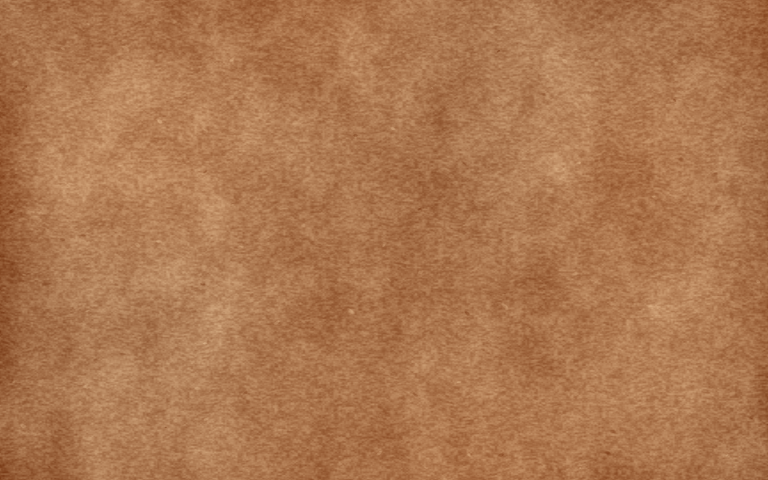
Write a Shadertoy shader that draws this texture.

```glsl
// Aged brown paper: cloudy blotches, faint vertical streaks, fine fibrous grain,
// a few small flecks and darkened edges are summed into one tone value,
// which then moves along a straight line between dark and pale tan.

const vec3  MID_TAN      = vec3(0.680, 0.473, 0.316);
const vec3  TONE_STEP    = vec3(0.0425, 0.0525, 0.0500);
const vec3  HUE_DRIFT    = vec3(0.008, -0.004, -0.010);
const float TONE_BIAS    = 0.20;
const vec2  BLOTCH_FREQ  = vec2(4.6, 3.9);    // cells per canvas height
const float BLOTCH_GAIN  = 0.74;
const float BLOTCH_AMP   = 1.30;
const vec2  STREAK_FREQ  = vec2(15.0, 2.2);
const float STREAK_AMP   = 0.50;
const float STAIN_AMP    = 1.60;
const vec2  FIBRE_FREQ   = vec2(120.0, 240.0);
const float FIBRE_AMP    = 1.15;
const vec2  DUST_FREQ    = vec2(270.0, 330.0);
const float DUST_AMP     = 0.75;
const float FLECK_CELLS  = 13.0;
const float FLECK_SHARE  = 0.30;
const float FLECK_AMP    = 2.0;
const vec2  EDGE_WIDTH   = vec2(0.065, 0.045);
const vec2  EDGE_AMP     = vec2(1.5, 0.8);

// Integer hash of a cell, 0..1
float hash(vec2 cell, uint seed) {
    uvec2 q = uvec2(ivec2(cell)) * uvec2(1597u, 3571u);
    uint h = q.x ^ (q.y * 7919u) ^ (seed * 26699u);
    h = h * 747796405u + 2891336453u;
    h = ((h >> ((h >> 28u) + 4u)) ^ h) * 277803737u;
    h = (h >> 22u) ^ h;
    return float(h >> 8u) / 16777216.0;
}

// Smooth value noise, -1..1
float noise(vec2 p, uint seed) {
    vec2 cell = floor(p);
    vec2 f = p - cell;
    f = f * f * (3.0 - 2.0 * f);
    float low  = mix(hash(cell, seed), hash(cell + vec2(1, 0), seed), f.x);
    float high = mix(hash(cell + vec2(0, 1), seed), hash(cell + vec2(1, 1), seed), f.x);
    return 2.0 * mix(low, high, f.y) - 1.0;
}

// Sum of octaves, each turned a little to hide the lattice
float clouds(vec2 p, uint seed) {
    const mat2 turn = mat2(1.64, 1.14, -1.14, 1.64);
    float sum = 0.0, amp = 1.0;
    for (uint i = 0u; i < 5u; i++) {
        sum += amp * noise(p, seed + i);
        p = turn * p + 17.3;
        amp *= BLOTCH_GAIN;
    }
    return sum;
}

// Sparse dark and pale flecks, one candidate per cell
float flecks(vec2 p) {
    vec2 cell = floor(p * FLECK_CELLS);
    vec2 centre = 0.25 + 0.5 * vec2(hash(cell, 51u), hash(cell, 52u));
    vec2 offset = fract(p * FLECK_CELLS) - centre;
    float angle = 1.6 * (hash(cell, 53u) - 0.5);
    float c = cos(angle), s = sin(angle);
    offset = mat2(c, -s, s, c) * offset;
    float size = mix(0.04, 0.11, hash(cell, 54u));
    float dist = length(offset * vec2(0.7, 1.5)) + 0.03 * noise(p * 150.0, 55u);
    float present = step(hash(cell, 56u), FLECK_SHARE);
    float sense = hash(cell, 57u) < 0.5 ? -1.0 : 1.0;
    return sense * present * (1.0 - smoothstep(0.2 * size, size, dist));
}

// Darkening near the four borders, uneven along them
float edges(vec2 p, vec2 extent) {
    vec2 inset = min(p, extent - p);
    vec2 fade = EDGE_AMP * exp(-inset / EDGE_WIDTH);
    return (fade.x + fade.y) * (1.0 + 0.4 * noise(p * 6.0, 61u));
}

void mainImage(out vec4 fragColor, in vec2 fragCoord) {
    vec2 p = fragCoord / iResolution.y;
    vec2 extent = vec2(iResolution.x / iResolution.y, 1.0);

    // Large and middle features
    float blotch = clouds(p * BLOTCH_FREQ, 1u);
    float streak = noise(p * STREAK_FREQ, 11u) + 0.5 * noise(p * STREAK_FREQ * 2.3, 12u);
    float patches = clouds(p * BLOTCH_FREQ * 1.7 + 40.0, 21u);
    float stain = smoothstep(0.8, 1.8, patches) - smoothstep(0.8, 1.8, -patches);

    // Fine grain, wider than tall, frayed by slow bending
    vec2 bend = vec2(0.0, 0.006 * noise(p * 22.0, 31u));
    float fibre = noise((p + bend) * FIBRE_FREQ, 32u);
    float dust = noise(p * DUST_FREQ, 33u);

    float tone = TONE_BIAS + BLOTCH_AMP * blotch + STREAK_AMP * streak;
    tone = 0.72 * tone + 0.5 * STAIN_AMP * stain;
    tone += FIBRE_AMP * fibre + DUST_AMP * dust + FLECK_AMP * flecks(p);
    tone -= edges(p, extent);
    tone = clamp(tone, -4.5, 4.5);

    vec3 paper = MID_TAN + TONE_STEP * tone + HUE_DRIFT * noise(p * 3.0, 41u);
    fragColor = vec4(clamp(paper, 0.0, 1.0), 1.0);
}
```
